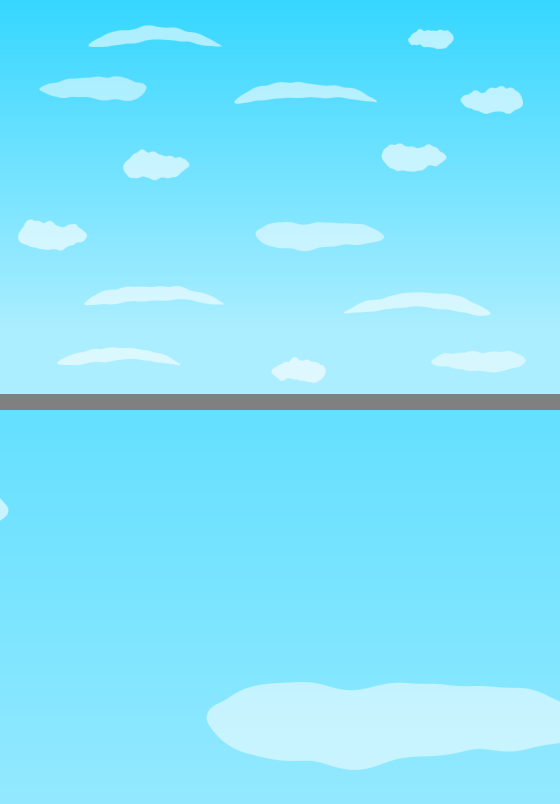
Top: the whole. Bottom: its middle third, enlarged.
A WebGL 2 fragment shader for this texture:

```glsl
#version 300 es
precision highp float;
// A clear sky fading from saturated to pale cyan, with flat translucent clouds.
// Clouds sit on staggered rows; each is a soft union of an egg-shaped core and
// a ring of round lobes, stretched and arched according to its kind.
uniform vec2 u_resolution;
out vec4 fragColor;

const float TAU = 6.28318;
const int ROWS = 6;
const int LOBES = 13;
const int WISP = 0;
const int PUFF = 1;

float hash(float n) {
  return fract(sin(n * 12.9898 + 4.1) * 43758.5);
}

float signedHash(float n) {
  return 2.0 * hash(n) - 1.0;
}

float smoothMin(float a, float b, float k) {
  float h = max(k - abs(a - b), 0.0) / k;
  return min(a, b) - 0.25 * h * h * k;
}

vec3 skyColor(float height) {
  const vec3 zenith = vec3(0.21, 0.84, 1.0);
  const vec3 horizon = vec3(0.67, 0.932, 1.0);
  return mix(zenith, horizon, clamp((1.0 - height) / 0.84, 0.0, 1.0));
}

// Approximate signed distance to one cloud of the given half size.
float cloudDistance(vec2 p, vec2 size, float stretch, float bend, float softness, float seed) {
  float along = clamp(p.x / size.x, -1.3, 1.3);

  // Arch the body, with layered sines for an uneven spine.
  p.y -= bend * (0.6 - 1.4 * along * along);
  p.y -= size.y * (0.1 * sin(4.0 * along + seed) + 0.05 * sin(9.0 * along + 2.0 * seed));

  vec2 squash = vec2(stretch, 1.0);
  vec2 q = p / squash;
  vec2 extent = size / squash;
  float radius = 0.36 * size.y;
  vec2 inner = extent - radius;

  // Core: one end is fuller than the other.
  float lean = hash(seed + 0.3) < 0.5 ? -0.28 : 0.28;
  float fullness = 1.0 + lean * clamp(along, -1.0, 1.0);
  float d = (length(q / (inner * vec2(1.0, fullness))) - 1.0) * inner.y - 0.5 * radius;

  // Lobes around the rim.
  for (int j = 0; j < LOBES; j++) {
    float lobeSeed = seed + float(j) * 1.37;
    float angle = TAU * (float(j) + 0.7 * hash(lobeSeed)) / float(LOBES);
    vec2 rim = vec2(cos(angle), sin(angle));
    rim = sign(rim) * pow(abs(rim), vec2(0.82));
    rim.y *= (1.0 + lean * rim.x) * (rim.y < 0.0 ? 0.85 : 1.0);
    float lobeRadius = radius * mix(0.65, 1.15, hash(lobeSeed + 0.6));
    d = smoothMin(d, length(q - inner * rim) - lobeRadius, softness * radius);
  }
  return d;
}

// Antialiased coverage of a cloud of one kind.
float cloudCoverage(vec2 p, int kind, float scale, float seed) {
  vec2 size = kind == WISP ? vec2(0.16, 0.021) : kind == PUFF ? vec2(0.07, 0.033) : vec2(0.126, 0.031);
  float stretch = kind == WISP ? 2.6 : kind == PUFF ? 1.0 : 1.8;
  float bend = kind == WISP ? 0.017 : 0.0;
  float softness = kind == PUFF ? 0.35 : 0.8;
  float d = cloudDistance(p, size * scale, stretch, bend * scale, softness, seed);
  return clamp(0.5 - d / max(fwidth(d), 1e-5), 0.0, 1.0);
}

float cloudOpacity(int kind) {
  return kind == WISP ? 0.57 : kind == PUFF ? 0.62 : 0.52;
}

void main() {
  vec2 p = gl_FragCoord.xy / u_resolution.y;
  float aspect = u_resolution.x / u_resolution.y;
  vec3 color = skyColor(p.y);

  for (int row = 0; row < ROWS; row++) {
    int count = row % 4 == 1 ? 3 : 2;
    float rowPhase = (float(row) + 0.5) / float(ROWS);
    float shift = row % 4 == 3 ? -0.17 : 0.02;

    for (int i = 0; i < count; i++) {
      float seed = float(row) * 7.31 + float(i) * 2.17 + 1.0;
      int kind = row == 0 ? i : ((5 - row) / 2 + i * (row % 2)) % 3;
      vec2 center = vec2(((float(i) + 0.5) / float(count) + shift) * aspect, 1.0 - rowPhase);
      center += vec2(0.045, 0.025) * vec2(signedHash(seed), signedHash(seed + 0.5));
      float scale = 0.76 + 0.4 * sin(0.5 * TAU * rowPhase) + 0.09 * signedHash(seed + 0.8);
      float coverage = cloudCoverage(p - center, kind, scale, seed);
      color = mix(color, vec3(1.0), cloudOpacity(kind) * coverage);
    }
  }
  fragColor = vec4(color, 1.0);
}
```
